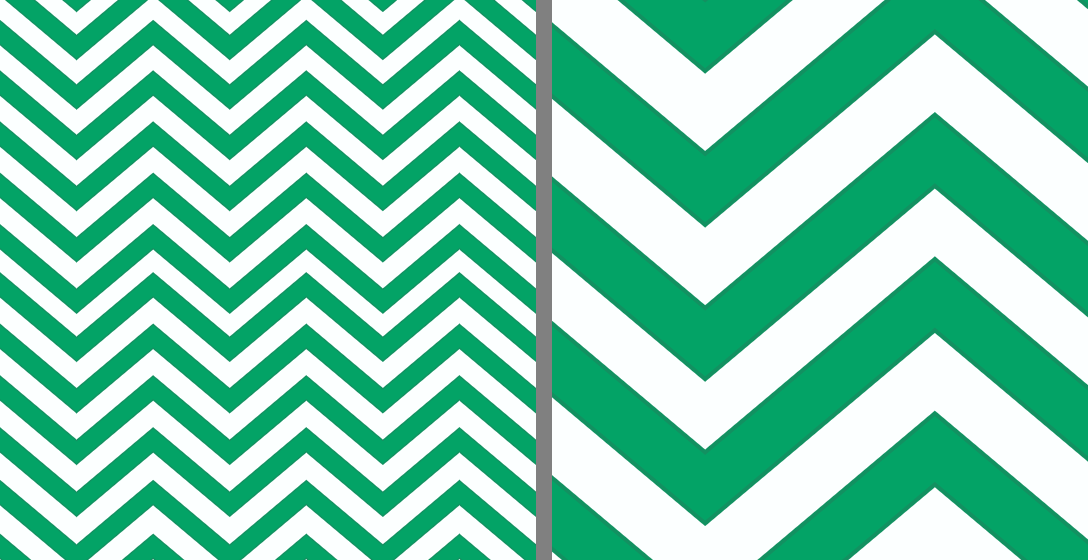
Left: the whole. Right: its middle third, enlarged.
Reproduce this pattern procedurally as a WebGL 1 fragment shader.

```glsl
precision highp float;
// Green chevron bands on white: each band is a triangle wave of constant
// vertical thickness. A loop places the bands with slightly uneven spacing,
// and a thin darker rim follows every edge.

#define WAVES 3.5          // zigzag periods across the canvas
#define RISE 0.115         // peak to valley, in canvas heights
#define THICKNESS 0.0456   // vertical band thickness
#define SPACING 0.0918     // mean distance between bands
#define FIRST_PEAK 0.0328  // top of band 0, measured from the canvas top
#define SPREAD 0.0098      // extra drift of the outermost bands
#define SEAM_SHIFT 0.0059  // bands from the seam downward sit this much higher
#define SEAM_BAND 5.0
#define RIM 0.0025         // depth of the darker rim
#define PAPER vec3(0.99, 1.0, 1.0)
#define GREEN vec3(0.01, 0.64, 0.40)
#define RIM_GREEN vec3(0.07, 0.57, 0.38)

uniform vec2 u_resolution;

// 0 at each peak, 1 at each valley.
float triangleWave(float x) {
  return 1.0 - abs(2.0 * fract(x) - 1.0);
}

// Distance from the canvas top to the peak of one band.
float bandPeak(float band) {
  float t = (band - 4.3) / 6.0;
  float drift = SPREAD * t * t * t * t;
  return FIRST_PEAK + band * SPACING + drift - SEAM_SHIFT * step(SEAM_BAND, band);
}

void main() {
  vec2 uv = gl_FragCoord.xy / u_resolution;
  float aspect = u_resolution.x / u_resolution.y;
  float pixel = 1.0 / u_resolution.y;

  // Straighten the zigzag, so that each band becomes a horizontal stripe.
  float y = 1.0 - uv.y - RISE * triangleWave(uv.x * WAVES);

  // Vertical depth inside the nearest band, negative outside.
  float depth = -1.0;
  for (int i = -3; i <= 11; i++) {
    float center = bandPeak(float(i)) + 0.5 * THICKNESS;
    depth = max(depth, 0.5 * THICKNESS - abs(y - center));
  }

  // Convert to distance at right angles to the sloping edge.
  float slope = 2.0 * WAVES * RISE / aspect;
  depth /= sqrt(1.0 + slope * slope);

  // Smooth the edge and shade the rim.
  float coverage = clamp(depth / pixel + 0.5, 0.0, 1.0);
  float core = smoothstep(RIM - 0.5 * pixel, RIM + 0.5 * pixel, depth);
  vec3 ink = mix(RIM_GREEN, GREEN, core);
  gl_FragColor = vec4(mix(PAPER, ink, coverage), 1.0);
}
```
